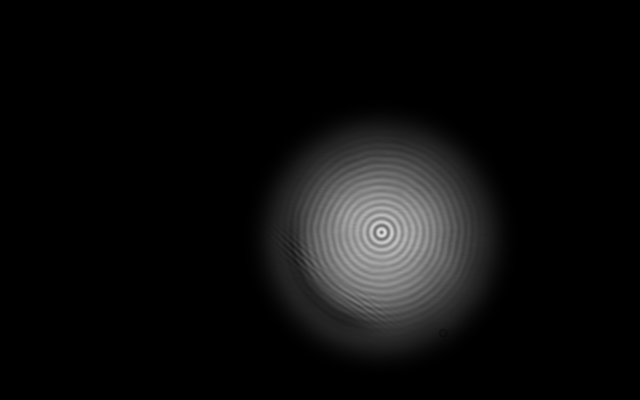
Give the GLSL for this background, as a Shadertoy shader.

```glsl
const float TAU = 6.2831853;

// Lengths are fractions of the canvas height
const vec2 RING_CENTRE = vec2(0.954, 0.419);
const vec2 BEAM_CENTRE = vec2(0.953, 0.404);
const float BEAM_RADIUS = 0.219;
const float BEAM_POWER = 2.5;
const float BEAM_PEAK = 0.64;
const float EDGE_INNER = 0.265;
const float EDGE_OUTER = 0.355;

const float RING_PITCH = 0.0175;
const float RING_DEPTH = 0.09;
const float CORE_DEPTH = 0.28;
const float CORE_SIZE = 0.035;
const float RING_WOBBLE = 0.0035;

const float SHADOW_RADIUS = 0.222;
const float SHADOW_WIDTH = 0.025;
const float SHADOW_DEPTH = 0.38;
const vec2 SHADOW_DIRECTION = vec2(-0.78, -0.62);

const vec2 SPECK_CENTRE = vec2(1.108, 0.167);
const float SPECK_RADIUS = 0.0085;
const float GRAIN_DEPTH = 0.05;

float hash(vec2 p) {
    return fract(sin(dot(p, vec2(127.1, 311.7))) * 43758.5453);
}

float noise(vec2 p) {
    vec2 cell = floor(p), f = fract(p);
    f = f * f * (3.0 - 2.0 * f);
    float low = mix(hash(cell), hash(cell + vec2(1.0, 0.0)), f.x);
    float high = mix(hash(cell + vec2(0.0, 1.0)), hash(cell + 1.0), f.x);
    return mix(low, high, f.y);
}

float bell(float x) {
    return exp(-x * x);
}

// Straight fringes inside a soft oval stretched along its axis
float fringePatch(vec2 p, vec2 centre, vec2 axis, vec2 size, vec2 normal, float pitch) {
    vec2 d = p - centre;
    vec2 local = vec2(dot(d, axis), dot(d, vec2(-axis.y, axis.x))) / size;
    return bell(length(local)) * cos(TAU * dot(d, normal) / pitch);
}

void mainImage(out vec4 fragColor, in vec2 fragCoord) {
    vec2 p = fragCoord / iResolution.y;
    vec2 fromBeam = p - BEAM_CENTRE;
    vec2 fromRings = p - RING_CENTRE;
    float beamDistance = length(fromBeam);
    float ringDistance = length(fromRings);

    // Beam envelope
    float light = BEAM_PEAK * exp(-pow(beamDistance / BEAM_RADIUS, BEAM_POWER));
    light *= 1.0 - smoothstep(EDGE_INNER, EDGE_OUTER, beamDistance);

    // Concentric interference, clearest around the dark central dot
    float wobble = (noise(p * 28.0) - 0.5) * smoothstep(0.03, 0.12, ringDistance);
    float phase = TAU * (ringDistance + RING_WOBBLE * wobble) / RING_PITCH;
    float depth = RING_DEPTH * (0.7 + 0.6 * noise(p * 19.0 + 7.0));
    depth += CORE_DEPTH * bell(ringDistance / CORE_SIZE);
    depth *= 1.0 - smoothstep(0.18, 0.29, ringDistance);
    float detail = 1.0 - depth * cos(phase);

    // Dim crescent at the lower left
    float facing = dot(fromBeam / max(beamDistance, 0.001), SHADOW_DIRECTION);
    float crescent = bell((beamDistance - SHADOW_RADIUS) / SHADOW_WIDTH);
    detail -= SHADOW_DEPTH * crescent * smoothstep(0.45, 0.95, facing);

    // Oblique fringe patches
    detail += 0.20 * fringePatch(p, vec2(0.745, 0.365), vec2(0.707, -0.707),
                                 vec2(0.075, 0.026), vec2(0.68, 0.73), 0.0125);
    detail += 0.16 * fringePatch(p, vec2(0.905, 0.235), vec2(0.866, -0.5),
                                 vec2(0.075, 0.027), vec2(0.55, 0.84), 0.0115);

    // Broad mottling and fine horizontal grain
    detail += 0.10 * (noise(p * 15.0 + 3.0) - 0.5);
    detail += GRAIN_DEPTH * (noise(p * vec2(70.0, 210.0)) - 0.5);

    // Small diffraction speck
    float speckDistance = length(p - SPECK_CENTRE);
    detail -= 0.35 * bell((speckDistance - SPECK_RADIUS) / 0.0025);
    detail -= 0.20 * bell(speckDistance / 0.0025);

    fragColor = vec4(vec3(clamp(light * detail, 0.0, 1.0)), 1.0);
}
```
